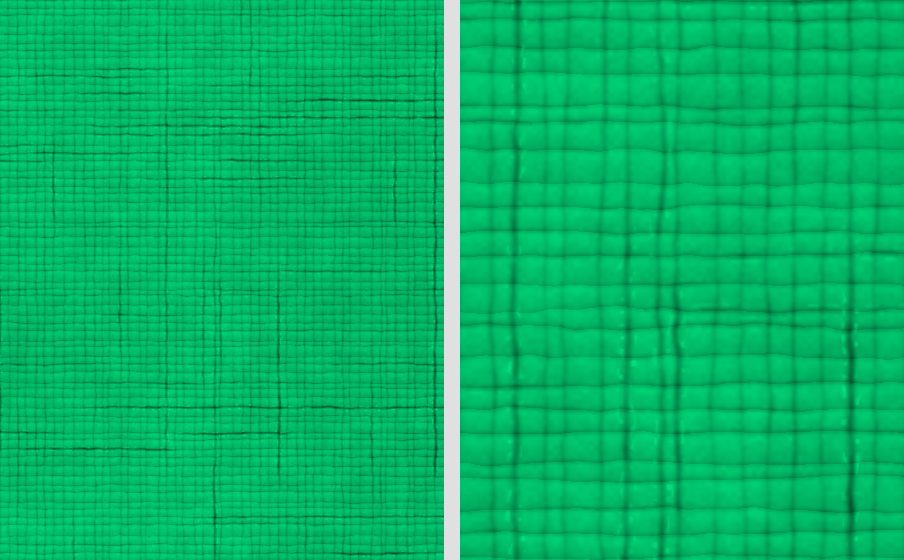
Left, the full canvas; right, a detail of the centre.
Write a Shadertoy shader that draws this texture.

```glsl
// Green crinkled cloth: 48 columns by 66 rows of small padded cells, parted by
// wavering grooves. Each groove has its own offset, depth and worn stretches;
// cells are lit from above, with fine grain and pale frayed threads on top.

float hash(vec2 p) {
    vec3 q = fract(vec3(p.xyx) * 0.1031);
    q += dot(q, q.yzx + 33.33);
    return fract((q.x + q.y) * q.z);
}

float noise(vec2 p) {
    vec2 i = floor(p), f = fract(p);
    f = f * f * (3.0 - 2.0 * f);
    return mix(mix(hash(i), hash(i + vec2(1, 0)), f.x),
               mix(hash(i + vec2(0, 1)), hash(i + vec2(1, 1)), f.x), f.y);
}

// across: position in cells; along: position down the groove in canvas heights.
// Returns groove depth, place between the two edges (0..1), and fraying.
vec3 grooves(float across, float along, float seed) {
    float below = 9.0, above = 9.0, depth = 0.0, fray = 0.0;
    for (int i = -1; i <= 2; i++) {
        float id = floor(across) + float(i) + seed;
        float offset = 0.46 * (hash(vec2(id, 3.7)) - 0.5)
                     + 0.22 * (noise(vec2(along * 14.0, id * 5.0)) - 0.5)
                     + 0.13 * (noise(vec2(along * 75.0, id * 9.0)) - 0.5);
        float d = across - (id - seed + offset);
        if (d >= 0.0) below = min(below, d);
        else above = min(above, -d);

        // Most grooves are faint; some stretches sink into dark creases.
        float crease = smoothstep(0.54, 0.95, noise(vec2(along * 4.5, id * 7.0)))
                     * smoothstep(0.4, 0.95, hash(vec2(id, 8.3)));
        float broken = 0.5 + 0.8 * noise(vec2(along * 60.0, id * 11.0));
        float strength = (0.45 + 0.45 * hash(vec2(id, 1.9)) + 1.7 * crease) * broken;
        float width = 0.11 + 0.05 * crease;
        depth = max(depth, strength * exp(-d * d / (width * width)));
        fray = max(fray, crease * exp(-pow((abs(d) - 0.22) / 0.1, 2.0)));
    }
    return vec3(depth, below / (below + above), fray);
}

void mainImage(out vec4 fragColor, in vec2 fragCoord) {
    vec2 uv = fragCoord / iResolution.xy;
    vec2 p = fragCoord / iResolution.y;

    vec3 column = grooves(uv.x * 48.0, p.y, 100.0);
    vec3 row = grooves(uv.y * 66.0, p.x, 300.0);

    // Padded cells: bright upper side, shaded lower side, rounded left to right
    float light = 0.735;
    light += 0.085 * (smoothstep(0.0, 0.9, row.y) - 0.5);
    light += 0.13 * (column.y * (1.0 - column.y) - 0.15);

    // Broad tone, patches of a few cells, and fibre grain
    light += 0.045 * (noise(p * 3.0 + 4.0) - 0.5) + 0.05 * (noise(p * 28.0) - 0.5);
    light += 0.035 * (noise(p * 130.0) - 0.5) + 0.045 * (noise(p * 330.0) - 0.5);
    light += 0.025 * (abs(uv.y - 0.45) - 0.25) - 0.015 * uv.x;

    // Grooves, deeper across than down
    light -= 0.105 * column.x + 0.125 * row.x;

    // Frayed threads beside the creases
    float threads = smoothstep(0.6, 0.85, noise(p * 260.0 + 17.0));
    light += 0.15 * threads * max(column.z, row.z);

    light = clamp(light, 0.3, 0.87);
    vec3 green = vec3(0.03 * (0.75 - light), light, 0.58 * light - 0.018);
    fragColor = vec4(max(green, 0.0), 1.0);
}
```
